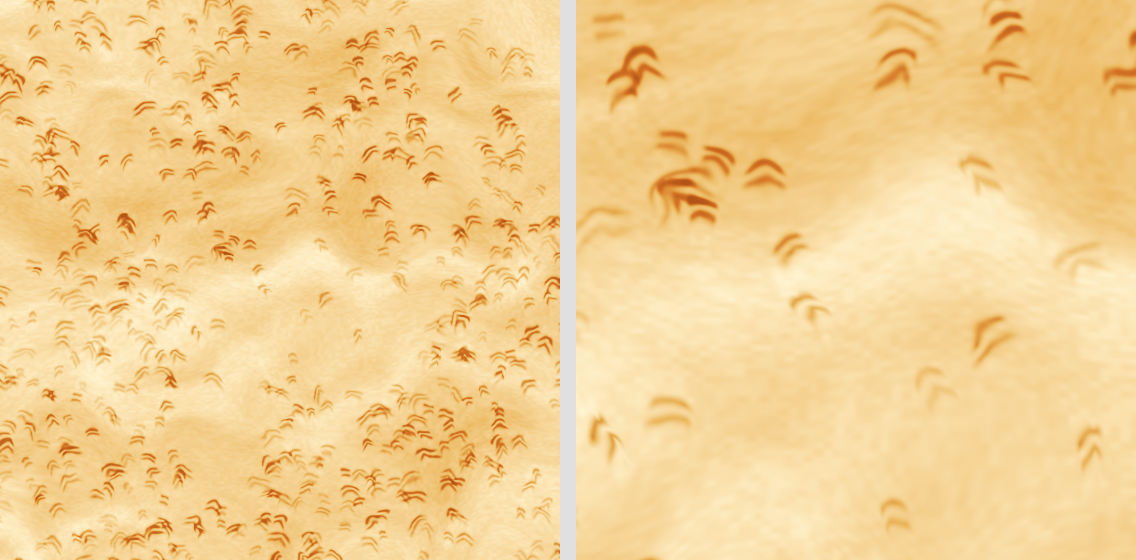
Left, the full canvas; right, a detail of the centre.
Give the GLSL for this texture, as a three.js fragment shader.

```glsl
// Bird's-eye maple veneer: cream clouded wood scattered with small arched ridges.
#define BASE_DEPTH 0.80
#define CLOUD_CONTRAST 5.2
#define CLOUD_SCALE vec2(4.5, 10.0)
#define GRAIN_CONTRAST 0.75
#define GRAIN_SCALE vec2(150.0, 250.0)
#define WOBBLE 0.0075
#define LARGE_CELLS 19.0
#define SMALL_CELLS 27.0
#define LINE_WIDTH 0.0019
#define EYE_DEPTH 3.3

varying vec2 vUv;

// Wood tones from polished highlight to burnt line
const vec3 HIGHLIGHT = vec3(1.00, 0.96, 0.83);
const vec3 CREAM = vec3(0.99, 0.91, 0.73);
const vec3 STRAW = vec3(0.97, 0.85, 0.62);
const vec3 HONEY = vec3(0.95, 0.80, 0.53);
const vec3 AMBER = vec3(0.93, 0.74, 0.41);
const vec3 CARAMEL = vec3(0.89, 0.63, 0.27);
const vec3 RUST = vec3(0.84, 0.46, 0.15);
const vec3 BURNT = vec3(0.70, 0.33, 0.09);

float hash(vec2 p) {
  vec3 q = fract(vec3(p.xyx) * 0.1031);
  q += dot(q, q.yzx + 33.33);
  return fract((q.x + q.y) * q.z);
}

float noise(vec2 p) {
  vec2 i = floor(p), f = fract(p);
  f = f * f * (3.0 - 2.0 * f);
  return mix(mix(hash(i), hash(i + vec2(1.0, 0.0)), f.x),
             mix(hash(i + vec2(0.0, 1.0)), hash(i + vec2(1.0, 1.0)), f.x), f.y);
}

float fbm(vec2 p) {
  float sum = 0.0, amp = 0.53;
  for (int i = 0; i < 4; i++) {
    sum += amp * noise(p);
    p = p * 2.03 + vec2(17.3, 9.1);
    amp *= 0.5;
  }
  return sum;
}

float bell(float x, float width) {
  return exp(-x * x / (2.0 * width * width));
}

// Upright clumps where the eyes crowd together
float crowding(vec2 p) {
  return noise(p * vec2(10.0, 5.0) + 41.0);
}

// One arched ridge: dark edge, pale crest, dark edge, with a soft stain around
float eye(vec2 p, float halfWidth, vec2 seed) {
  float angle = (hash(seed + 3.1) - 0.42) * 1.1;
  float c = cos(angle), s = sin(angle);
  p = vec2(c * p.x + s * p.y, c * p.y - s * p.x);
  float lean = (hash(seed + 7.7) - 0.5) * 0.9 * halfWidth;
  float roundness = halfWidth * mix(0.12, 0.7, hash(seed + 11.9));
  float slope = mix(0.45, 1.15, hash(seed + 5.3));
  float x = p.x - lean;
  float arc = sqrt(x * x + roundness * roundness);
  float tilt = slope * x / arc;
  float d = (p.y + slope * (arc - roundness)) / sqrt(1.0 + tilt * tilt);
  float ends = 1.0 - smoothstep(0.6, 1.1, abs(p.x) / halfWidth);
  float gap = mix(0.0034, 0.0052, hash(seed + 13.7));
  float upper = bell(d - gap, LINE_WIDTH);
  float lower = bell(d + gap, LINE_WIDTH * 1.1);
  float crest = bell(d, LINE_WIDTH);
  float glow = bell(d - gap * 3.0, 0.004) + bell(d + gap * 3.2, 0.004);
  float relief = EYE_DEPTH * (upper + 0.78 * lower) - 0.55 * crest - 0.35 * glow;
  float stain = 0.55 * bell(length(p + vec2(0.0, 0.004)), halfWidth * 0.6);
  return (relief * ends + stain) * mix(0.45, 1.2, hash(seed + 19.3));
}

// Jittered grid of eyes, kept more often inside the clumps
float eyeLayer(vec2 p, float cells, float minWidth, float maxWidth, float offset) {
  vec2 home = floor(p * cells);
  float sum = 0.0;
  for (int j = -1; j <= 1; j++) {
    for (int i = -1; i <= 1; i++) {
      vec2 id = home + vec2(float(i), float(j));
      vec2 seed = id + offset;
      vec2 center = (id + vec2(hash(seed), hash(seed + 57.0))) / cells;
      float chance = mix(0.08, 0.78, smoothstep(0.2, 0.8, crowding(center)));
      if (hash(seed + 91.0) < chance) {
        sum += eye(p - center, mix(minWidth, maxWidth, hash(seed + 23.0)), seed);
      }
    }
  }
  return sum;
}

vec3 woodTone(float depth) {
  vec3 tone = mix(HIGHLIGHT, CREAM, clamp(depth + 1.0, 0.0, 1.0));
  tone = mix(tone, STRAW, clamp(depth, 0.0, 1.0));
  tone = mix(tone, HONEY, clamp(depth - 1.0, 0.0, 1.0));
  tone = mix(tone, AMBER, clamp(depth - 2.0, 0.0, 1.0));
  tone = mix(tone, CARAMEL, clamp(depth - 3.0, 0.0, 1.0));
  tone = mix(tone, RUST, clamp(depth - 4.0, 0.0, 1.0));
  return mix(tone, BURNT, clamp((depth - 5.0) * 0.5, 0.0, 1.0));
}

void main() {
  // Clouded figure, with a darker band resting on the middle seam
  vec2 drift = vec2(noise(vUv * 7.0), noise(vUv * 9.0 + 31.0)) - 0.5;
  float depth = BASE_DEPTH + CLOUD_CONTRAST * (fbm(vUv * CLOUD_SCALE + drift * 1.6) - 0.5);
  depth += 0.55 * smoothstep(0.46, 0.53, vUv.y) * (1.0 - 0.7 * smoothstep(0.55, 1.0, vUv.y));
  depth += 0.5 * (crowding(vUv) - 0.5);
  depth += GRAIN_CONTRAST * (noise(vUv * GRAIN_SCALE + drift * 12.0) - 0.5);

  // Eyes, bent by a fine wobble
  vec2 bend = vec2(noise(vUv * 65.0 + 5.0), noise(vUv * 65.0 + 83.0)) - 0.5;
  vec2 p = vUv + WOBBLE * bend;
  float eyes = eyeLayer(p, LARGE_CELLS, 0.013, 0.023, 100.0)
             + eyeLayer(p, SMALL_CELLS, 0.008, 0.015, 300.0);
  depth = max(depth, -0.7) + min(eyes, 4.6);

  gl_FragColor = vec4(woodTone(depth), 1.0);
}
```
